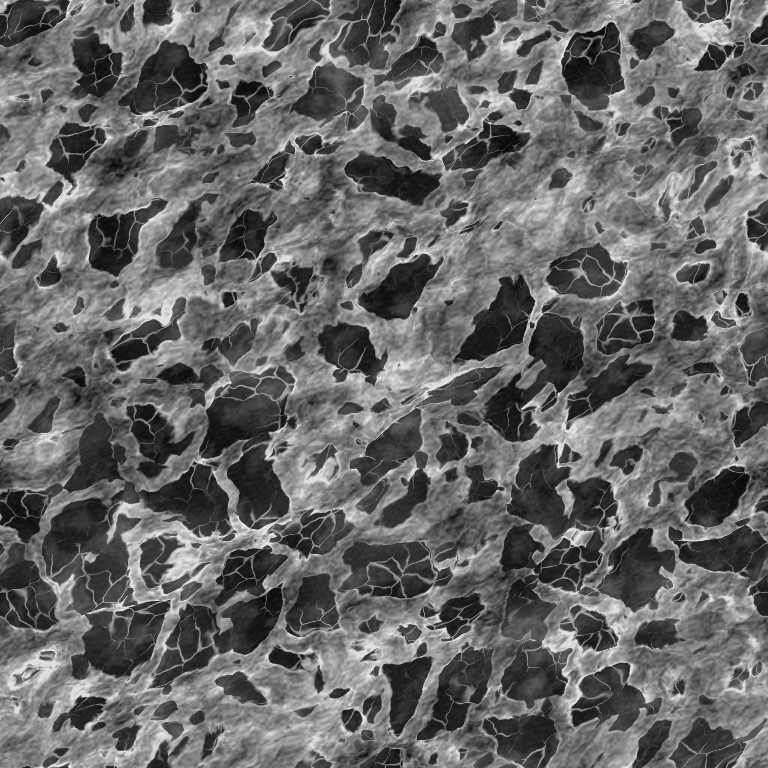
A WebGL 2 fragment shader for this texture:

```glsl
#version 300 es
precision highp float;

uniform vec2 u_resolution;
out vec4 fragColor;

#define SLOPE 0.25
#define WARP 0.075
#define ROUGHNESS 0.58
#define BIG_PITS vec2(11.0, 12.0)
#define SMALL_PITS vec2(27.0, 32.0)
#define WEB_CELLS vec2(34.0, 36.0)
#define PIT_TONE 0.08
#define WEB_TONE 0.36
#define WALL_TONE 0.53
#define WALL_CONTRAST 0.95
#define RELIEF 1.3
#define GRAIN 0.13

float hash(vec2 c) {
    return fract(sin(dot(c, vec2(127.1, 311.7))) * 43758.5453);
}

// Wraps a cell of the slanted grid; SLOPE * n.y must be whole so the slant closes.
vec2 wrapCell(vec2 c, vec2 n) {
    float turns = floor((c.x + 0.5) / n.x);
    c += turns * vec2(-n.x, SLOPE * n.y);
    c.y -= n.y * floor((c.y + 0.5) / n.y);
    return c;
}

float cellHash(vec2 c, vec2 n, float seed) {
    return hash(wrapCell(c, n) + seed * 17.3);
}

float noise(vec2 p, vec2 n, float seed) {
    vec2 q = p * n, c = floor(q), f = q - c;
    f = f * f * f * (f * (f * 6.0 - 15.0) + 10.0);
    float low = mix(cellHash(c, n, seed), cellHash(c + vec2(1, 0), n, seed), f.x);
    float high = mix(cellHash(c + vec2(0, 1), n, seed), cellHash(c + vec2(1, 1), n, seed), f.x);
    return mix(low, high, f.y);
}

float fbm(vec2 p, vec2 n, float seed) {
    float sum = 0.0, amp = 1.0, total = 0.0;
    for (int i = 0; i < 5; i++) {
        sum += amp * noise(p, n, seed + float(i));
        total += amp;
        n *= 2.0;
        amp *= ROUGHNESS;
    }
    return sum / total;
}

// x: gap between the two nearest distances (0 on a border), y: cell value
vec2 cells(vec2 p, vec2 n, float seed) {
    vec2 q = p * n, c = floor(q);
    float nearest = 9.0, second = 9.0, id = 0.0;
    for (int j = -1; j <= 1; j++) {
        for (int i = -1; i <= 1; i++) {
            vec2 g = c + vec2(i, j);
            vec2 jitter = vec2(cellHash(g, n, seed), cellHash(g, n, seed + 1.0));
            float d = distance(q, g + jitter);
            if (d < nearest) {
                second = nearest;
                nearest = d;
                id = fract(jitter.x * 7.0 + jitter.y * 13.0);
            } else {
                second = min(second, d);
            }
        }
    }
    return vec2(second - nearest, id);
}

// Signed depth into a pit; the cell value fades out at the border to stay continuous.
float pitDepth(vec2 cell, float wall, float ragged) {
    float variety = 0.5 * (cell.y - 0.5) * smoothstep(0.0, 0.25, cell.x);
    return cell.x - max(wall + variety - ragged, 0.07);
}

void main() {
    vec2 uv = gl_FragCoord.xy / u_resolution;
    vec2 p = vec2(uv.x, uv.y - SLOPE * uv.x);

    // Crumpled coordinates
    vec2 bend = vec2(fbm(p, vec2(7, 8), 1.0), fbm(p, vec2(7, 8), 11.0)) - 0.5;
    vec2 w = p + WARP * bend;
    float openness = smoothstep(0.3, 0.7, fbm(p, vec2(4, 4), 21.0));
    float detail = fbm(w, vec2(30, 32), 31.0) - 0.5;
    float fold = fbm(w, vec2(14, 16), 81.0) - 0.5;

    // Pits of two sizes, bounded by walls of varying width
    vec2 big = cells(w, BIG_PITS, 41.0);
    float bigDepth = pitDepth(big, mix(0.46, 0.16, openness), 0.5 * detail);
    vec2 small = cells(w + 0.03 * bend.yx, SMALL_PITS, 51.0);
    float smallDepth = pitDepth(small, mix(0.58, 0.4, openness), 0.9 * detail + 0.8 * fold);
    float bigPit = smoothstep(0.0, 0.08, bigDepth);
    float smallPit = smoothstep(0.0, 0.16, smallDepth);
    float pit = max(bigPit, 0.9 * smallPit);

    // Fine broken webs and pale veils inside the pits
    float strand = cells(w + 0.014 * vec2(detail, fold), WEB_CELLS, 61.0).x;
    float patchy = smoothstep(0.3, 0.75, noise(w, vec2(20, 24), 71.0));
    float web = 1.0 - smoothstep(0.0, 0.06 + 0.1 * patchy, strand + 0.25 * abs(detail));
    float veil = noise(w, vec2(9, 12), 75.0);
    float pitTone = PIT_TONE + WEB_TONE * web * (0.3 + patchy) + 0.17 * veil * veil;
    pitTone += 0.5 * max(detail + 0.03, 0.0) + 0.12 * fold;

    // Cloudy walls with lit folds, bright filaments and rims
    vec2 lightStep = vec2(0.003, -0.004);
    float lit = fold + 0.5 - fbm(w + lightStep, vec2(14, 16), 81.0);
    float cloud = fbm(w, vec2(6, 8), 91.0) - 0.5;
    float crease = fbm(w, vec2(15, 24), 101.0) - 0.5;
    float filament = exp(-38.0 * abs(crease));
    float rim = exp(-pow(bigDepth / 0.08, 2.0)) + 0.5 * exp(-pow(smallDepth / 0.12, 2.0));
    float wallTone = WALL_TONE + WALL_CONTRAST * (0.5 * cloud + 0.45 * fold + 0.55 * detail);
    wallTone += RELIEF * lit + 0.2 * filament * patchy + 0.17 * rim * (0.4 + patchy);

    // Blend and grain
    float tone = mix(wallTone, pitTone, pit);
    float speckle = noise(p, vec2(256, 256), 111.0) - 0.5;
    tone += GRAIN * speckle * mix(1.0, 0.4, pit);
    fragColor = vec4(vec3(clamp(tone, 0.04, 0.88)), 1.0);
}
```
